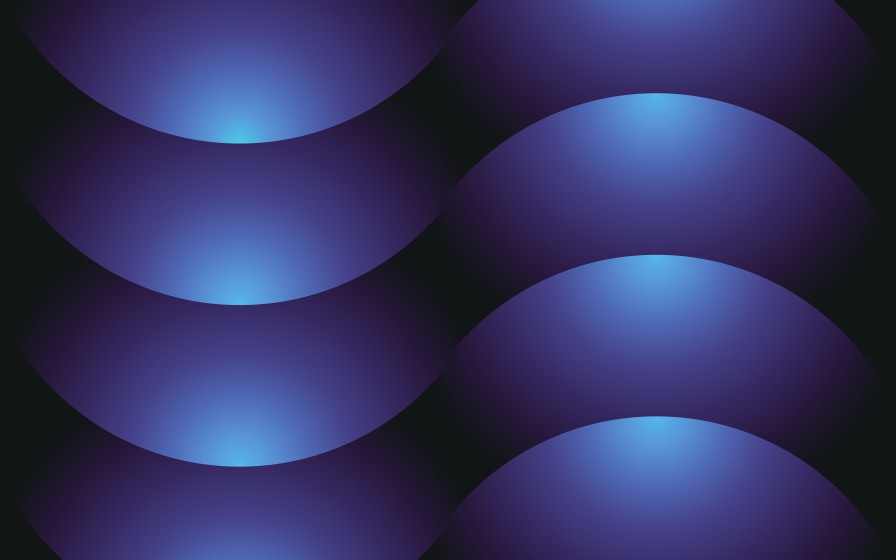
Give the GLSL for this background, as a Shadertoy shader.

```glsl
// Two stacks of overlapping glowing discs that meet in flowing waves on near-black.

#define SPACING 0.2885       // vertical step between discs, in canvas heights
#define RADIUS 0.471         // disc radius
#define COLUMN_X 0.372       // distance of each stack from the centre line
#define LEFT_TIP_Y 0.7437    // lowest point of the upper left disc
#define RIGHT_TIP_Y 0.8335   // highest point of the upper right disc
#define FADE_END 0.465       // distance at which the glow is gone

const vec3 BACKDROP = vec3(0.067, 0.082, 0.086);
const vec3 PLUM     = vec3(0.150, 0.090, 0.230);
const vec3 VIOLET   = vec3(0.210, 0.160, 0.380);
const vec3 INDIGO   = vec3(0.270, 0.260, 0.540);
const vec3 BLUE     = vec3(0.310, 0.410, 0.710);
const vec3 SKY      = vec3(0.345, 0.580, 0.840);
const vec3 TIP      = vec3(0.330, 0.720, 0.920);
const vec3 CYAN_TIP = vec3(0.300, 0.800, 0.900);

float ramp(float a, float b, float x) {
    return clamp((x - a) / (b - a), 0.0, 1.0);
}

// Glow colour at distance d from the tip of a disc
vec3 glow(float d, vec3 tip) {
    vec3 c = mix(tip, SKY, ramp(0.0, 0.056, d));
    c = mix(c, BLUE, ramp(0.056, 0.123, d));
    c = mix(c, INDIGO, ramp(0.123, 0.198, d));
    c = mix(c, VIOLET, ramp(0.198, 0.292, d));
    c = mix(c, PLUM, ramp(0.292, 0.379, d));
    return mix(c, BACKDROP, ramp(0.379, FADE_END, d));
}

// One disc of a stack; q is relative to the tip of disc 0
vec3 disc(vec2 q, float row, bool isLeft) {
    vec3 tip = isLeft && row >= 0.0 ? CYAN_TIP : TIP;
    return glow(length(q - vec2(0.0, row * SPACING)), tip);
}

// Endless stack in which each disc covers the one before it
vec3 stack(vec2 q, float pixel, bool isLeft) {
    float rise = sqrt(max(RADIUS * RADIUS - q.x * q.x, 1e-4));
    float rim = RADIUS - rise;
    float edgeWidth = pixel * RADIUS / (rise * SPACING);
    float level = (q.y - rim) / SPACING + 0.5 * edgeWidth;
    float row = floor(level);
    float cover = clamp((level - row) / edgeWidth, 0.0, 1.0);
    return mix(disc(q, row - 1.0, isLeft), disc(q, row, isLeft), cover);
}

void mainImage(out vec4 fragColor, in vec2 fragCoord) {
    float pixel = 1.0 / iResolution.y;
    vec2 p = fragCoord * pixel;
    p.x -= 0.5 * iResolution.x * pixel;

    // The right stack is the left one turned upside down
    vec3 left = stack(p - vec2(-COLUMN_X, LEFT_TIP_Y), pixel, true);
    vec3 right = stack(vec2(p.x - COLUMN_X, RIGHT_TIP_Y - p.y), pixel, false);

    fragColor = vec4(max(left, right), 1.0);
}
```
